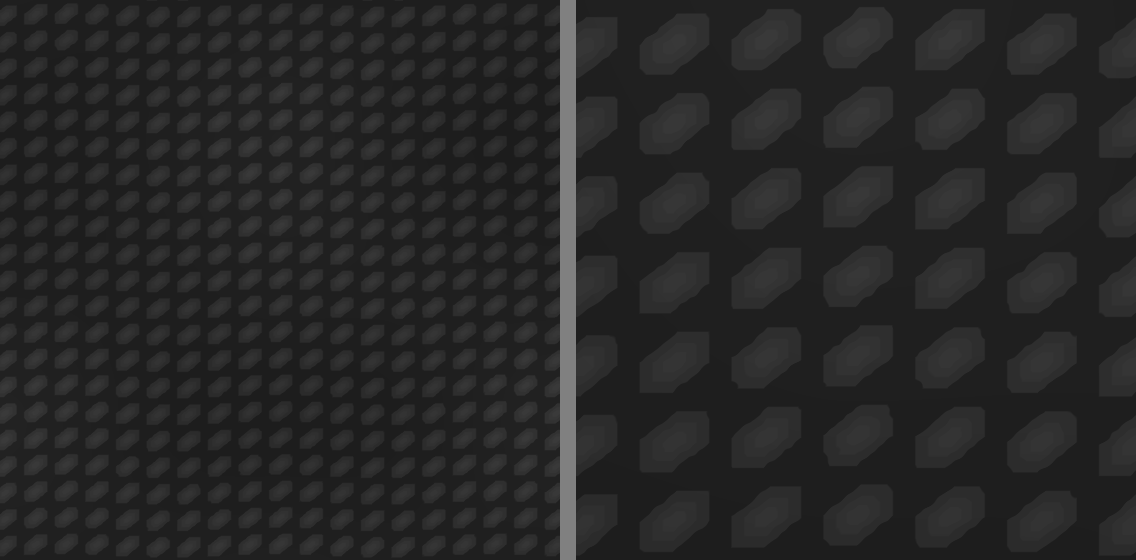
Left: the whole. Right: its middle third, enlarged.
Give the GLSL for this pattern, as a WebGL 2 fragment shader.

```glsl
#version 300 es
precision highp float;
// Dark rubber sheet with a wavy grid of slanted, stepped hexagonal studs.

uniform vec2 u_resolution;
out vec4 fragColor;

const float TAU = 6.28318;

float hash(vec2 p) {
    p = fract(p * vec2(0.1031, 0.1137));
    p += dot(p, p.yx + 33.33);
    return fract((p.x + p.y) * p.x * 7.13);
}

float valueNoise(vec2 p) {
    vec2 i = floor(p), f = fract(p);
    f = f * f * (3.0 - 2.0 * f);
    float low = mix(hash(i), hash(i + vec2(1, 0)), f.x);
    float high = mix(hash(i + vec2(0, 1)), hash(i + vec2(1, 1)), f.x);
    return mix(low, high, f.y);
}

// Relative size of the stud outline through p: 1 on the rim, 0 at the centre.
float studLevel(vec2 p, float tipLength, float wobble) {
    vec2 side = abs(p) / vec2(0.0207, 0.0182);
    float across = abs(dot(p, vec2(-0.62, 0.78))) / 0.0130 + wobble;
    float along = abs(dot(p, vec2(0.78, 0.62))) / tipLength + wobble;
    return max(max(side.x, side.y), max(across, along));
}

void main() {
    vec2 uv = gl_FragCoord.xy / u_resolution;

    // Grid whose columns rise and fall in a wave seven columns long
    vec2 grid = vec2(18.286, 21.12);
    vec2 cellPos = uv * grid + vec2(0.333, -0.04);
    float column = floor(cellPos.x);
    cellPos.y -= 0.066 * cos(TAU * (column - 2.0) / 7.0);
    vec2 cell = floor(cellPos);
    vec2 local = (fract(cellPos) - 0.5) / grid;

    // Uneven tips and slightly ragged slanted edges
    float tipLength = mix(0.0228, 0.0280, hash(cell + 5.0));
    float wobble = 0.14 * (valueNoise(uv * 210.0) - 0.5);
    float level = studLevel(local, tipLength, wobble);
    float blur = 48.0 / min(u_resolution.x, u_resolution.y);

    // Three tones, brighter toward the centre
    float tone = 0.120;
    tone = mix(tone, 0.177, 1.0 - smoothstep(1.0 - blur, 1.0 + blur, level));
    tone = mix(tone, 0.194, 1.0 - smoothstep(0.63 - blur, 0.63 + blur, level));
    tone = mix(tone, 0.207, 1.0 - smoothstep(0.33 - blur, 0.33 + blur, level));

    // Broad, soft patches of light and shade
    float shade = 1.0 + 0.07 * cos(TAU * uv.x) * sin(TAU * uv.y);
    shade += 0.08 * (valueNoise(uv * 4.0 + 3.0) - 0.5);
    fragColor = vec4(vec3(tone * shade), 1.0);
}
```
